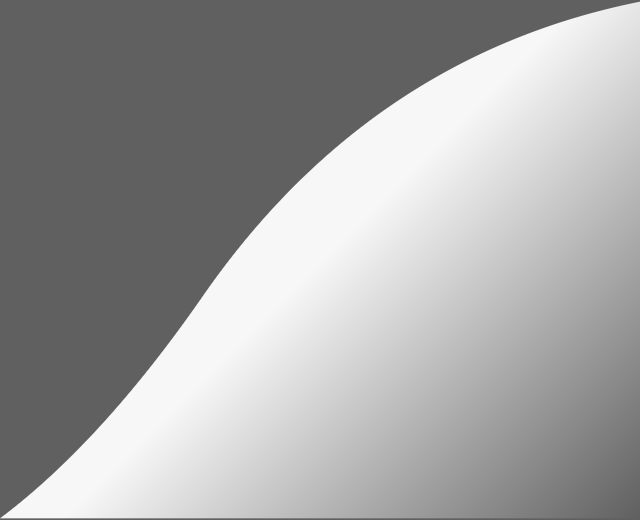
Reproduce this background procedurally as a WebGL 2 fragment shader.

```glsl
#version 300 es
precision highp float;

uniform vec2 u_resolution;
out vec4 fragColor;

const vec3 SLATE = vec3(0.376);
const vec3 PAPER = vec3(0.969);

// Height at x of a quadratic Bezier that advances steadily in x
float bezierHeight(float x, vec2 a, vec2 b, vec2 c) {
    float reach = b.x - a.x;
    float bend = a.x - 2.0 * b.x + c.x;
    float offset = x - a.x;
    float t = offset / (reach + sqrt(max(reach * reach + bend * offset, 0.0)));
    return mix(mix(a.y, b.y, t), mix(b.y, c.y, t), t);
}

// Position along the axis from start to end, clamped to 0..1
float linearRamp(vec2 p, vec2 start, vec2 end) {
    vec2 axis = end - start;
    return clamp(dot(p - start, axis) / dot(axis, axis), 0.0, 1.0);
}

// Antialiased coverage where the field is positive
float coverage(float field) {
    float width = length(vec2(dFdx(field), dFdy(field)));
    return clamp(field / max(width, 1e-6) + 0.5, 0.0, 1.0);
}

void main() {
    // Canvas height is one unit
    vec2 p = gl_FragCoord.xy / u_resolution.y;

    // S-shaped crest: hollow foot, then rounded shoulder
    vec2 foot = vec2(0.0, 0.0032);
    vec2 joint = vec2(0.3926, 0.4343);
    vec2 summit = vec2(1.2308, 0.9968);
    float crest = p.x < joint.x
        ? bezierHeight(p.x, foot, vec2(0.1963, 0.1506), joint)
        : bezierHeight(p.x, joint, vec2(0.7131, 0.8933), summit);

    // Diagonal shading toward the lower right corner
    float shade = linearRamp(p, vec2(0.6755, 0.5585), vec2(1.2308, 0.0032));
    vec3 hill = mix(PAPER, SLATE, shade);

    // Hill sits just above the lower border
    float mask = coverage(crest - p.y) * coverage(p.y - foot.y);
    fragColor = vec4(mix(SLATE, hill, mask), 1.0);
}
```
